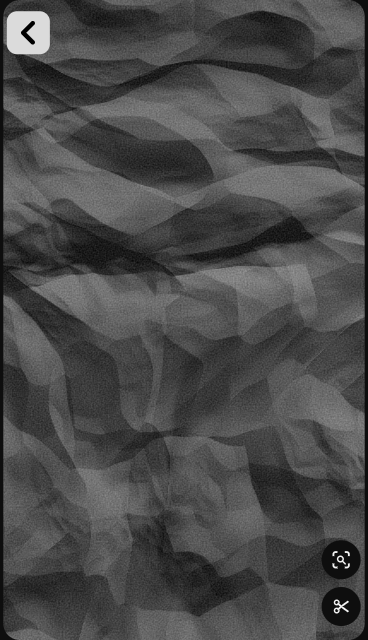
A WebGL 1 fragment shader for this texture:

```glsl
precision highp float;
uniform vec2 u_resolution;

#define MID_TONE 0.305
#define RELIEF 0.19
#define CREASE_LIGHT 0.04
#define GRAIN 0.125
#define GRAIN_SCALE 215.0
#define WARP 0.09
#define LIGHT_DIR vec2(-0.45, -0.893)
#define APEX vec2(0.47, 0.92)
#define SOFTNESS 0.0025
#define INK vec3(0.055)
#define BUTTON_LIGHT vec3(0.86)

// Hash and gradient noise
vec2 hash2(vec2 c) {
  vec3 q = fract(vec3(c.xyx) * vec3(0.1031, 0.1030, 0.0973));
  q += dot(q, q.yzx + 33.33);
  return 2.0 * fract((q.xx + q.yz) * q.zy) - 1.0;
}

float corner(vec2 cell, vec2 f, vec2 o) {
  return dot(hash2(cell + o), f - o);
}

float gradientNoise(vec2 p) {
  vec2 c = floor(p), f = p - c;
  vec2 w = f * f * f * (f * (f * 6.0 - 15.0) + 10.0);
  float low = mix(corner(c, f, vec2(0.0)), corner(c, f, vec2(1.0, 0.0)), w.x);
  float high = mix(corner(c, f, vec2(0.0, 1.0)), corner(c, f, vec2(1.0)), w.x);
  return mix(low, high, w.y);
}

// Tilted cones that meet in sharp creases
float facets(vec2 p) {
  vec2 cell = floor(p);
  float h = 9.0;
  for (int j = -1; j <= 1; j++) {
    for (int i = -1; i <= 1; i++) {
      vec2 c = cell + vec2(float(i), float(j));
      vec2 d = p - c - 0.5 - 0.42 * hash2(c);
      h = min(h, sqrt(dot(d, d) + 0.02) + 0.3 * dot(hash2(c + 57.0), d));
    }
  }
  return h;
}

// Wide folds above the apex, steep ones fanning out below it
float paperHeight(vec2 p) {
  float below = 1.0 - smoothstep(0.6, 1.1, p.y);
  vec2 q = (p - APEX) * mix(vec2(0.8, 1.3), vec2(1.2, 0.85), below);
  q.x -= 0.25 * q.y * below;
  q += WARP * vec2(gradientNoise(q * 2.6 + 3.0), gradientNoise(q * 2.6 + 41.0));
  q += 0.022 * vec2(gradientNoise(q * 11.0), gradientNoise(q * 11.0 + 23.0));
  float h = 0.14 * abs(gradientNoise(q * 3.4 + 8.0));
  float scale = 2.7, slope = 0.5, side = 1.0;
  for (int k = 0; k < 4; k++) {
    float patches = k < 2 ? 1.0 : smoothstep(-0.25, 0.3, gradientNoise(q * 3.0 + scale));
    float cone = facets(q * scale + scale * 7.0);
    h += side * patches * slope / scale * cone;
    // Each fold bends the smaller ones that cross it
    q += 0.3 / scale * cone * vec2(0.8, -side);
    q = mat2(0.96, 0.28, -0.28, 0.96) * q;
    scale *= 2.05;
    slope *= 0.7;
    side = -side;
  }
  return h;
}

float band(float d, float width) {
  return exp(-d * d / (width * width));
}

// Broad shadows: the cross fold, the lower valley and the dark top
float broadShade(vec2 p, float top) {
  float sway = gradientNoise(p * 3.0 + 15.0);
  float fold = p.y - 1.01 - 0.07 * p.x - 0.07 * sway - 0.07 * abs(gradientNoise(p * 7.0));
  float shade = -0.15 * band(fold, fold < 0.0 ? 0.012 : 0.055);
  shade += 0.08 * band(fold + 0.09, 0.07) * smoothstep(0.3, 0.6, p.x);
  float valley = p.x - 0.51 - 0.25 * sway - 0.1 * abs(gradientNoise(p * 6.0));
  shade -= 0.08 * band(valley, valley < 0.0 ? 0.02 : 0.09) * (1.0 - smoothstep(0.6, 0.9, p.y));
  shade -= 0.06 * smoothstep(top - 0.4, top, p.y);
  return shade + 0.05 * gradientNoise(p * 1.7 + 5.0);
}

// Shapes and edges
float box(vec2 p, vec2 halfSize, float radius) {
  vec2 d = abs(p) - halfSize + radius;
  return length(max(d, 0.0)) + min(max(d.x, d.y), 0.0) - radius;
}

float stroke(vec2 p, vec2 a, vec2 b, float width) {
  vec2 ab = b - a;
  return length(p - a - ab * clamp(dot(p - a, ab) / dot(ab, ab), 0.0, 1.0)) - width;
}

float ring(vec2 p, float radius) {
  return abs(length(p) - radius) - 0.002;
}

float cover(float d) {
  return clamp(0.5 - d * u_resolution.x, 0.0, 1.0);
}

void main() {
  vec2 p = gl_FragCoord.xy / u_resolution.x;
  float top = u_resolution.y / u_resolution.x;

  // Lit paper with pale creases and grain
  vec2 e = LIGHT_DIR * SOFTNESS;
  float toward = paperHeight(p + e), away = paperHeight(p - e);
  float slope = (away - toward) / (2.0 * SOFTNESS);
  float crease = (2.0 * paperHeight(p) - toward - away) / SOFTNESS;
  float tone = MID_TONE + RELIEF * slope / sqrt(1.0 + 0.8 * slope * slope);
  tone += CREASE_LIGHT * clamp(crease, -1.0, 1.5) + broadShade(p, top);
  tone = clamp(tone, 0.1, 0.52) + GRAIN * gradientNoise(p * GRAIN_SCALE);
  vec3 color = mix(INK, vec3(tone), cover(box(p - vec2(0.5, 0.5 * top), vec2(0.491, 0.5 * top), 0.045)));

  // Pale button with a chevron
  vec2 b = p - vec2(0.077, top - 0.089);
  color = mix(color, BUTTON_LIGHT, cover(box(b, vec2(0.0585), 0.028)));
  vec2 v = vec2(b.x, abs(b.y));
  color = mix(color, vec3(0.0), cover(stroke(v, vec2(-0.014, 0.0), vec2(0.012, 0.026), 0.006)));

  // Dark round buttons with a lens and scissors
  vec2 s = p - vec2(0.927, 0.218), t = p - vec2(0.927, 0.091);
  color = mix(color, INK, cover(min(length(s), length(t)) - 0.053));
  float icon = max(abs(box(s, vec2(0.021), 0.006)) - 0.0025, 0.01 - min(abs(s.x), abs(s.y)));
  icon = min(icon, ring(s + vec2(0.002, -0.002), 0.0075));
  icon = min(icon, stroke(s, vec2(0.004, -0.004), vec2(0.011, -0.011), 0.002));
  t.y = abs(t.y);
  icon = min(icon, ring(t - vec2(-0.012, 0.011), 0.006));
  icon = min(icon, stroke(t, vec2(-0.008, 0.008), vec2(0.0), 0.0025));
  icon = min(icon, stroke(t, vec2(0.0), vec2(0.018, 0.013), 0.0025));
  color = mix(color, vec3(0.95), cover(icon));

  gl_FragColor = vec4(color, 1.0);
}
```
